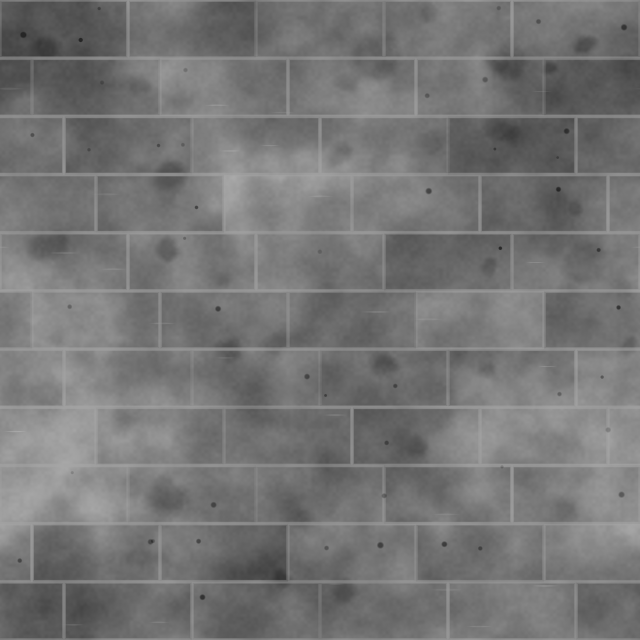
Reproduce this texture procedurally as a WebGL 2 fragment shader.

```glsl
#version 300 es
precision highp float;
// Weathered grey block wall: 5 blocks across, 11 courses, each shifted a quarter block.
// Periodic value noise makes the clouds and grain; jittered cells scatter the stains,
// pits and scratches; thin pale joints of uneven strength lie on top.
uniform vec2 u_resolution;
out vec4 outColor;

float hash(vec2 p) {
  vec3 q = fract(p.xyx * vec3(0.1031, 0.1030, 0.0973));
  q += dot(q, q.yzx + 33.33);
  return fract((q.x + q.y) * q.z);
}

// Value noise that repeats after "period" cells
float noise(vec2 p, vec2 period) {
  vec2 i = floor(p), f = fract(p);
  f = f * f * (3.0 - 2.0 * f);
  vec2 a = mod(i, period), b = mod(i + 1.0, period);
  return mix(mix(hash(a), hash(vec2(b.x, a.y)), f.x),
             mix(hash(vec2(a.x, b.y)), hash(b), f.x), f.y);
}

float fbm(vec2 uv, vec2 cells) {
  float sum = 0.0, amplitude = 0.5;
  for (int i = 0; i < 5; i++) {
    sum += amplitude * noise(uv * cells + 17.0 * float(i), cells);
    cells *= 2.0;
    amplitude *= 0.5;
  }
  return sum;
}

// One soft ellipse in some cells of a grid; size is in canvas units
float scatter(vec2 uv, float cells, float chance, vec2 size, float softness, float seed) {
  vec2 id = mod(floor(uv * cells), cells) + seed;
  vec2 center = 0.25 + 0.5 * vec2(hash(id + 3.1), hash(id + 7.7));
  vec2 offset = (fract(uv * cells) - center) / cells;
  float scale = mix(0.65, 1.2, hash(id + 11.3));
  float spot = 1.0 - smoothstep(1.0 - softness, 1.0 + softness, length(offset / (size * scale)));
  return spot * step(hash(id + 19.9), chance) * mix(0.5, 1.0, hash(id + 23.5));
}

void main() {
  vec2 uv = gl_FragCoord.xy / u_resolution;

  // Running bond, counted from the top course
  float course = floor((1.0 - uv.y) * 11.0);
  vec2 wall = vec2(uv.x * 5.0 - 0.25 * mod(course, 4.0), (1.0 - uv.y) * 11.0);
  vec2 local = fract(wall);
  vec2 edge = min(local, 1.0 - local) / vec2(5.0, 11.0);
  float block = hash(vec2(mod(floor(wall.x), 5.0), course) + 41.0);

  // Block tone, broad clouds, mottling and fine grain
  float cloud = fbm(uv, vec2(4.0));
  float mottle = fbm(uv + 0.37, vec2(17.0, 19.0));
  float grain = noise(uv * 180.0, vec2(180.0)) - 0.5;
  float tone = 0.445 + 0.10 * (block - 0.5) + 0.34 * (cloud - 0.484)
             + 0.20 * (mottle - 0.484) + 0.025 * grain;
  tone += 0.06 * smoothstep(0.55, 0.72, cloud);

  // Smudged dark stains with ragged outlines
  vec2 ragged = uv + 0.035 * (vec2(mottle, fbm(uv + 0.71, vec2(18.0))) - 0.484);
  tone -= 0.12 * scatter(ragged, 6.0, 0.40, vec2(0.027, 0.023), 0.5, 50.0);
  tone -= 0.08 * scatter(ragged + 0.06, 9.0, 0.35, vec2(0.018, 0.016), 0.6, 80.0);

  // Pale hairline scratches
  tone += 0.07 * scatter(uv + 0.03, 12.0, 0.18, vec2(0.015, 0.0014), 0.6, 110.0);

  // Joints: level ones steady, upright ones sometimes nearly worn away
  vec2 line = 1.0 - smoothstep(0.0013, 0.0040, edge);
  float upright = hash(vec2(mod(floor(wall.x + 0.5), 5.0), course) + 67.0);
  float wear = mix(0.65, 1.0, noise(uv * 30.0, vec2(30.0)));
  float joint = max(line.y * 0.82, line.x * mix(0.30, 0.95, upright)) * wear;
  tone = mix(tone, 0.61 + 0.15 * (cloud - 0.484), joint);

  // Tiny dark pits
  tone -= 0.24 * scatter(uv, 11.0, 0.30, vec2(0.0038), 0.45, 140.0);
  tone -= 0.16 * scatter(uv + 0.05, 8.0, 0.25, vec2(0.0028), 0.5, 170.0);

  outColor = vec4(vec3(clamp(tone, 0.15, 0.68)), 1.0);
}
```
